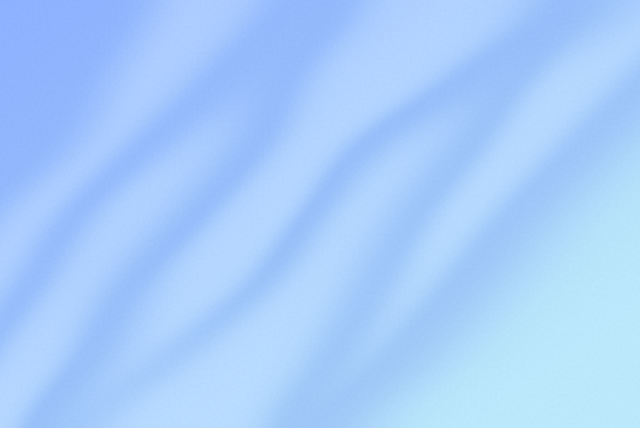
A Shadertoy shader for this background:

```glsl
const int KNOTS = 7;

// Smooth curve through evenly spaced knots, from t = 0 to t = 1
float spline(float knots[KNOTS], float t) {
    float s = clamp(t, 0.0, 0.9999) * float(KNOTS - 1);
    int i = int(s);
    float f = fract(s);
    float a = knots[max(i - 1, 0)];
    float b = knots[i];
    float c = knots[i + 1];
    float d = knots[min(i + 2, KNOTS - 1)];
    return b + 0.5 * f * (c - a + f * (2.0 * a - 5.0 * b + 4.0 * c - d
             + f * (3.0 * (b - c) + d - a)));
}

// Blend of bottom, middle and top values along the height
float alongHeight(vec3 values, float height) {
    float lower = mix(values.x, values.y, smoothstep(0.0, 0.5, height));
    return mix(lower, values.z, smoothstep(0.5, 1.0, height));
}

// Light left over beside one crease, with its own reach to the left and right
float foldLight(vec2 p, float knots[KNOTS], vec3 leftReach, vec3 rightReach, float strength) {
    float dist = p.x - spline(knots, p.y);
    float q = dist / alongHeight(dist < 0.0 ? leftReach : rightReach, p.y);
    return 1.0 - strength * exp(-2.5 * q * q);
}

// Gradient noise
vec2 hashGradient(vec2 cell) {
    float h = fract(sin(dot(cell, vec2(127.1, 311.7))) * 43758.5);
    return vec2(cos(6.2832 * h), sin(6.2832 * h));
}

float gradientNoise(vec2 p) {
    vec2 i = floor(p);
    vec2 f = p - i;
    vec2 u = f * f * (3.0 - 2.0 * f);
    vec2 e = vec2(1.0, 0.0);
    float low = mix(dot(hashGradient(i), f), dot(hashGradient(i + e), f - e), u.x);
    float high = mix(dot(hashGradient(i + e.yx), f - e.yx), dot(hashGradient(i + e.xx), f - e.xx), u.x);
    return mix(low, high, u.y);
}

void mainImage(out vec4 fragColor, in vec2 fragCoord) {
    vec2 p = fragCoord / iResolution.xy * vec2(1.5, 1.0);

    // Crease paths, as horizontal position from bottom to top
    float rim[KNOTS] = float[KNOTS](-0.45, -0.29, -0.15, -0.01, 0.165, 0.255, 0.35);
    float first[KNOTS] = float[KNOTS](-0.16, -0.05, 0.07, 0.18, 0.35, 0.53, 0.68);
    float second[KNOTS] = float[KNOTS](0.08, 0.20, 0.31, 0.465, 0.605, 0.68, 0.785);
    float third[KNOTS] = float[KNOTS](0.20, 0.405, 0.60, 0.725, 0.86, 1.11, 1.345);
    float fourth[KNOTS] = float[KNOTS](0.675, 0.78, 0.88, 0.98, 1.11, 1.22, 1.335);
    float fifth[KNOTS] = float[KNOTS](0.75, 0.92, 1.065, 1.20, 1.36, 1.53, 1.70);

    // Folds of cloth
    float light = smoothstep(-0.07, 0.11, p.x - spline(rim, p.y));
    light *= foldLight(p, first, vec3(0.10, 0.10, 0.14), vec3(0.09, 0.10, 0.28), 0.90);
    light *= foldLight(p, second, vec3(0.07, 0.14, 0.20), vec3(0.18, 0.09, 0.12), 0.92);
    float thirdStrength = alongHeight(vec3(0.45, 0.95, 0.92), p.y);
    light *= foldLight(p, third, vec3(0.13, 0.065, 0.13), vec3(0.13, 0.10, 0.28), thirdStrength);
    light *= foldLight(p, fourth, vec3(0.12, 0.14, 0.20), vec3(0.15, 0.09, 0.09), 0.82);
    light *= foldLight(p, fifth, vec3(0.12, 0.10, 0.13), vec3(0.24, 0.24, 0.24), 0.85);

    // Colours drift from periwinkle at upper left to aqua at lower right
    float drift = clamp(0.5 * (p.x / 1.5 + 1.0 - p.y), 0.0, 1.0);
    vec3 shadow = mix(vec3(0.555, 0.695, 1.0), vec3(0.625, 0.80, 0.95), drift);
    vec3 highlight = mix(vec3(0.66, 0.78, 1.0), vec3(0.755, 0.905, 1.0), drift);
    vec3 aqua = mix(vec3(0.68, 0.85, 0.975), vec3(0.735, 0.91, 0.985), smoothstep(0.45, 0.9, drift));
    highlight = mix(highlight, aqua, smoothstep(0.0, 0.25, p.x - spline(fifth, p.y)));

    // Faint grain of the weave
    float grain = 0.012 * gradientNoise(p * 150.0);
    fragColor = vec4(mix(shadow, highlight, light) + grain, 1.0);
}
```
